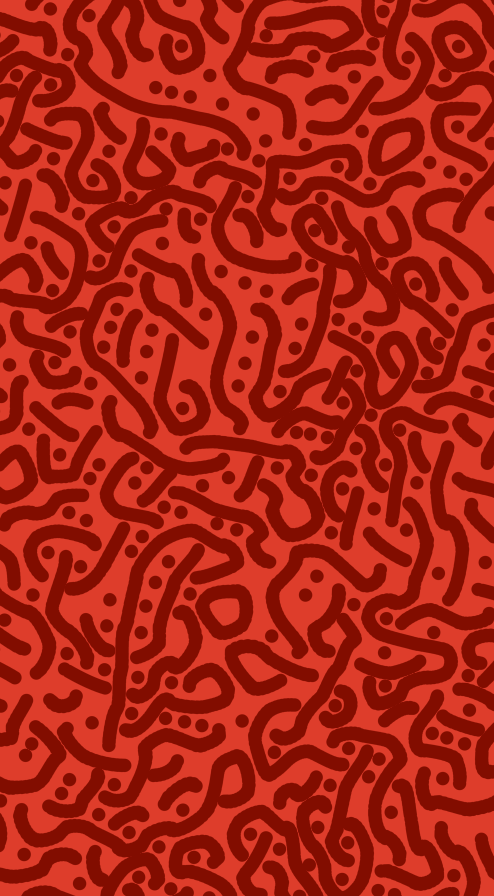
Reproduce this pattern procedurally as a WebGL 2 fragment shader.

```glsl
#version 300 es
precision highp float;

uniform vec2 u_resolution;
out vec4 fragColor;

#define CELL 0.078         // cell size, in canvas widths
#define HALF_STROKE 0.173  // lengths from here on are in cells
#define EDGE_JITTER 0.15
#define TILT 1.1
#define HANDLE 0.22
#define STRAIGHT_SHARE 0.40
#define DROP_SHARE 0.12
#define DOT_SHARE 0.42
#define WARP_SIZE 1.1
#define WARP_FREQUENCY 0.2
#define GRID_ANGLE 0.4
#define SEGMENTS 8

const vec3 BRIGHT_RED = vec3(0.87, 0.24, 0.17);
const vec3 DARK_RED = vec3(0.51, 0.05, 0.0);

vec2 hash2(vec2 p) {
  vec3 q = fract(p.xyx * vec3(0.1031, 0.1030, 0.0973));
  q += dot(q, q.yzx + 33.33);
  return fract((q.xx + q.yz) * q.zy);
}

mat2 rotation(float angle) {
  float c = cos(angle), s = sin(angle);
  return mat2(c, s, -s, c);
}

float cornerSlope(vec2 corner, vec2 offset) {
  float angle = 6.2832 * hash2(corner + 71.0).x;
  return dot(vec2(cos(angle), sin(angle)), offset);
}

float gradientNoise(vec2 p) {
  vec2 i = floor(p), f = p - i;
  vec2 u = f * f * f * (f * (f * 6.0 - 15.0) + 10.0);
  vec2 r = vec2(1, 0);
  return mix(
    mix(cornerSlope(i, f), cornerSlope(i + r.xy, f - r.xy), u.x),
    mix(cornerSlope(i + r.yx, f - r.yx), cornerSlope(i + 1.0, f - 1.0), u.x), u.y);
}

// Bends the grid so that its rows and columns do not show
vec2 warp(vec2 p) {
  vec2 n = p * WARP_FREQUENCY;
  vec2 bend = vec2(gradientNoise(n), gradientNoise(n + 43.0));
  return rotation(GRID_ANGLE) * p + WARP_SIZE * bend + 40.0;
}

// Point where strokes cross one side of a cell, shared by both neighbours
vec2 sidePoint(vec2 center, vec2 side) {
  vec2 middle = center + side;
  return middle + 2.0 * abs(side.yx) * (hash2(2.0 * middle).x - 0.5) * EDGE_JITTER;
}

vec2 sideHandle(vec2 center, vec2 side) {
  float tilt = (hash2(2.0 * (center + side)).y - 0.5) * TILT;
  return rotation(tilt) * side * -2.0 * HANDLE;
}

float segmentDistance(vec2 a, vec2 b) {
  vec2 ab = b - a;
  return length(a - ab * clamp(dot(a, ab) / dot(ab, ab), 0.0, 1.0));
}

// Distance from the pixel q to a cubic curve joining two sides of a cell
float strokeDistance(vec2 q, mat2 unwarp, vec2 center, vec2 sideA, vec2 sideB) {
  vec2 a = unwarp * (sidePoint(center, sideA) - q);
  vec2 b = unwarp * (sidePoint(center, sideB) - q);
  vec2 ca = a + unwarp * sideHandle(center, sideA);
  vec2 cb = b + unwarp * sideHandle(center, sideB);
  float d = 1e3;
  vec2 previous = a;
  for (int i = 1; i <= SEGMENTS; i++) {
    float t = float(i) / float(SEGMENTS), s = 1.0 - t;
    vec2 next = s * s * (s * a + 3.0 * t * ca) + t * t * (3.0 * s * cb + t * b);
    d = min(d, segmentDistance(previous, next));
    previous = next;
  }
  return d;
}

// One straight stroke or up to two bends, plus dots on sides and corners
float cellDistance(vec2 q, mat2 unwarp, vec2 center) {
  vec2 kind = hash2(center + 137.0), keep = hash2(center + 211.0);
  vec2 across = vec2(0.5, 0), up = across.yx;
  float d = length(unwarp * (sidePoint(center, -across) - q));
  d = min(d, length(unwarp * (sidePoint(center, -up) - q)));
  if (hash2(center + 307.0).x < DOT_SHARE) d = min(d, length(unwarp * (center - 0.5 - q)));

  if (kind.x < STRAIGHT_SHARE) {
    vec2 side = kind.y < 0.5 ? across : up;
    return min(d, strokeDistance(q, unwarp, center, side, -side));
  }
  vec2 turn = kind.y < 0.5 ? up : -up;
  if (keep.x > DROP_SHARE) d = min(d, strokeDistance(q, unwarp, center, across, turn));
  if (keep.y > DROP_SHARE) d = min(d, strokeDistance(q, unwarp, center, -across, -turn));
  return d;
}

void main() {
  float pixel = 1.0 / (u_resolution.x * CELL);
  vec2 p = gl_FragCoord.xy * pixel, q = warp(p);

  // The local inverse of the warp keeps the stroke width constant
  vec2 nudge = vec2(0.05, 0);
  mat2 unwarp = inverse(mat2(warp(p + nudge) - q, warp(p + nudge.yx) - q) / nudge.x);

  float d = 1e3;
  for (int y = -1; y <= 1; y++)
    for (int x = -1; x <= 1; x++)
      d = min(d, cellDistance(q, unwarp, floor(q) + vec2(x, y) + 0.5));

  float ground = smoothstep(-0.7 * pixel, 0.7 * pixel, d - HALF_STROKE);
  fragColor = vec4(mix(DARK_RED, BRIGHT_RED, ground), 1);
}
```
